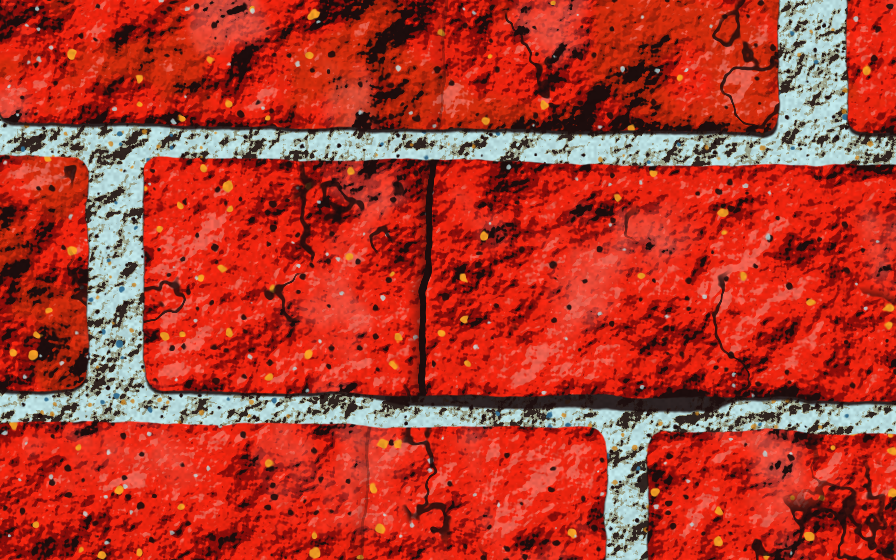
A WebGL 1 fragment shader for this texture:

```glsl
precision highp float;
// Weathered red brickwork: long staggered bricks in pale, gritty mortar.
// Rounded boxes repeat on a slightly tilted grid; fractal noise gives the
// relief, stains and cracks, and jittered cells scatter pits and grit.
uniform vec2 u_resolution;

const vec2 PITCH = vec2(1.52, 0.475);
const float BASE = 0.276;
const vec3 RED = vec3(0.92, 0.14, 0.06);
const vec3 DARK_RED = vec3(0.54, 0.05, 0.04);
const vec3 PINK = vec3(0.93, 0.43, 0.37);
const vec3 RUST = vec3(0.72, 0.20, 0.04);
const vec3 PALE = vec3(0.72, 0.86, 0.87);
const vec3 STONE = vec3(0.60, 0.62, 0.52);
const vec3 SOOT = vec3(0.11, 0.05, 0.05);
const vec3 OCHRE = vec3(0.93, 0.60, 0.14);

float hash(vec2 p) {
  return fract(sin(dot(p, vec2(127.1, 311.7))) * 43758.545);
}

float noise(vec2 p) {
  vec2 i = floor(p), f = fract(p);
  f = f * f * (3.0 - 2.0 * f);
  float low = mix(hash(i), hash(i + vec2(1.0, 0.0)), f.x);
  float high = mix(hash(i + vec2(0.0, 1.0)), hash(i + 1.0), f.x);
  return mix(low, high, f.y);
}

float fbm(vec2 p) {
  float sum = 0.0, gain = 0.52;
  for (int i = 0; i < 5; i++) {
    sum += gain * noise(p);
    p = mat2(1.6, 1.2, -1.2, 1.6) * p + 7.3;
    gain *= 0.5;
  }
  return sum;
}

// Slope of the noise surface towards the light at upper left
float relief(vec2 p, float scale) {
  return fbm(p * scale) - fbm((p + vec2(-0.003, 0.004)) * scale);
}

// One irregular spot in a share of the cells
float spots(vec2 p, float scale, float share, float seed, float pixel) {
  vec2 q = p * scale, cell = floor(q);
  vec2 offset = vec2(hash(cell + seed), hash(cell + seed + 19.0)) - 0.5;
  float radius = mix(0.10, 0.24, hash(cell + seed + 41.0));
  float d = length(fract(q) - 0.5 - 0.5 * offset) - radius;
  d += 0.14 * (noise(q * 5.0) - 0.5);
  float present = step(hash(cell + seed + 73.0), share);
  return present * (1.0 - smoothstep(-pixel * scale, pixel * scale, d));
}

// Broken stretches of a noise contour
float cracks(vec2 p, float scale, float width, float pixel) {
  float d = abs(fbm(p * scale) - 0.5) / scale;
  float gate = smoothstep(0.60, 0.70, noise(p * scale * 1.3 + 31.0));
  return gate * (1.0 - smoothstep(width, width + pixel, d));
}

float rowOf(float y) { return floor((y - BASE) / PITCH.y); }

// Horizontal place of the upright joint in each row
float jointX(float row) { return 0.206 + 0.166 * row + 1.08 * row * row; }

float brickDistance(vec2 p) {
  float row = rowOf(p.y);
  float halfJoint = 0.051 + 0.0125 * row;
  vec2 local = mod(p - vec2(jointX(row), BASE), PITCH) - 0.5 * PITCH;
  vec2 q = abs(local) - 0.5 * PITCH + vec2(halfJoint, 0.029) + 0.03;
  return length(max(q, 0.0)) + min(max(q.x, q.y), 0.0) - 0.03;
}

vec3 mortarColor(vec2 p, float pixel) {
  float tone = fbm(p * 22.0) + 9.0 * relief(p, 30.0);
  vec3 color = mix(STONE, PALE, smoothstep(0.30, 0.62, tone));
  color = mix(color, SOOT, 0.85 * (1.0 - smoothstep(-0.05, 0.20, tone)));
  color = mix(color, OCHRE * 0.85, 0.8 * spots(p, 48.0, 0.10, 3.0, pixel));
  color = mix(color, vec3(0.20, 0.42, 0.55), spots(p, 40.0, 0.06, 8.0, pixel));
  return mix(color, SOOT, spots(p, 60.0, 0.10, 5.0, pixel));
}

vec3 brickColor(vec2 p, float d, float pixel) {
  float row = rowOf(p.y);
  float column = floor((p.x - jointX(row)) / PITCH.x);
  float aged = clamp(row - column, 0.0, 1.0);
  float tone = 0.03 + fbm(p * 6.0) + 8.0 * relief(p, 15.0);
  tone -= aged * 0.30 * smoothstep(0.40, 0.62, fbm(p * 4.0 + 11.0));
  tone -= 0.30 * smoothstep(-0.035, 0.0, d);
  vec3 color = mix(DARK_RED, RED, smoothstep(0.20, 0.46, tone));
  color = mix(color, RUST, 0.5 * aged * smoothstep(0.45, 0.65, fbm(p * 9.0)));
  float bloom = smoothstep(0.56, 0.74, fbm(p * 5.0 + 23.0));
  color = mix(color, PINK, 0.8 * max(smoothstep(0.72, 1.0, tone), 0.7 * bloom));
  color = mix(color, SOOT, 1.0 - smoothstep(-0.12, 0.12, tone));
  // Pits, grit and fine fissures
  color = mix(color, SOOT, 0.9 * spots(p, 38.0, 0.13, 2.0, pixel));
  color = mix(color, OCHRE, spots(p, 26.0, 0.06, 6.0, pixel));
  color = mix(color, PALE, 0.8 * spots(p, 50.0, 0.04, 9.0, pixel));
  color = mix(color, SOOT, 0.85 * cracks(p, 5.0, 0.0012, pixel));
  // Upright fracture, strongest in the middle row
  float breakX = 0.765 + 0.06 * (p.y - 0.5) + 0.09 * min(row, 0.0);
  float gap = p.x - breakX - 0.022 * (fbm(p * vec2(5.0, 12.0)) - 0.5);
  float strength = 1.0 - 0.65 * abs(row);
  float line = 1.0 - smoothstep(0.005 * strength, 0.005 * strength + pixel, abs(gap));
  float shade = smoothstep(-0.03, 0.0, gap) * (1.0 - step(0.0, gap));
  return mix(color, SOOT, strength * max(line, 0.5 * shade));
}

void main() {
  vec2 p = gl_FragCoord.xy / u_resolution.y;
  float pixel = 1.0 / u_resolution.y;
  vec2 wobble = vec2(fbm(p * 13.0), fbm(p * 13.0 + 47.0)) - 0.5;
  vec2 wall = p + vec2(0.0, 0.012 * p.x) + 0.015 * wobble;
  float d = brickDistance(wall);
  // Uneven shadow below each brick, heavier towards the right
  float drop = 0.005 + 0.018 * smoothstep(0.4, 0.7, noise(p * 5.0)) * smoothstep(0.5, 0.9, p.x);
  float shadow = 1.0 - smoothstep(-0.002, 0.004, brickDistance(wall + vec2(0.0, drop)));
  vec3 color = mix(mortarColor(p, pixel), SOOT, 0.9 * shadow);
  color = mix(brickColor(wall, d, pixel), color, smoothstep(-pixel, pixel, d));
  color *= 0.92 + 0.16 * noise(p * 190.0);
  gl_FragColor = vec4(color, 1.0);
}
```
